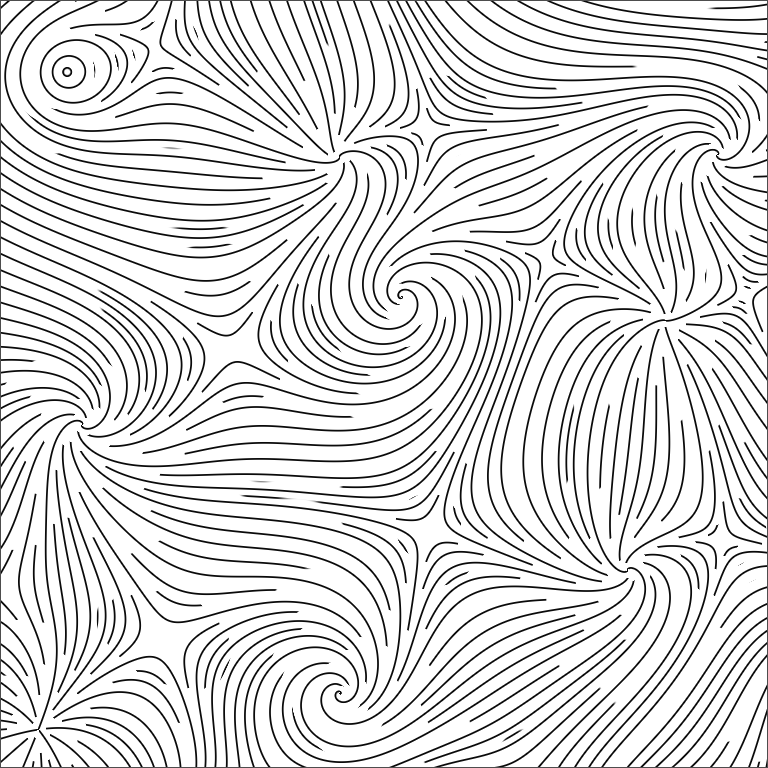
A WebGL 1 fragment shader for this pattern:

```glsl
precision highp float;

uniform vec2 u_resolution;

vec2 hash2(vec2 cell) {
  vec2 q = vec2(dot(cell, vec2(127.1, 311.7)), dot(cell, vec2(269.5, 183.3)));
  return fract(sin(q) * 43758.55);
}

float cornerSlope(vec2 cell, vec2 offset) {
  return dot(hash2(cell) * 2.0 - 1.0, offset);
}

float gradientNoise(vec2 p) {
  vec2 cell = floor(p);
  vec2 f = p - cell;
  vec2 w = f * f * f * (f * (f * 6.0 - 15.0) + 10.0);
  vec2 e = vec2(1.0, 0.0);
  float low = mix(cornerSlope(cell, f), cornerSlope(cell + e, f - e), w.x);
  float high = mix(cornerSlope(cell + e.yx, f - e.yx), cornerSlope(cell + 1.0, f - 1.0), w.x);
  return mix(low, high, w.y);
}

// Stream function in z, its gradient in xy: a sum of nodes, spirals and centres.
// Each node turns through a multiple of 16, so the branch cuts stay invisible.
vec3 streamFunction(vec2 p) {
  vec3 sum = vec3(0.0);
  for (int i = -1; i <= 3; i++) {
    for (int j = -1; j <= 3; j++) {
      vec2 cell = vec2(float(i), float(j));
      vec2 d = p - (cell + 0.15 + 0.7 * hash2(cell)) / 3.0;
      float r2 = dot(d, d) + 1e-9;
      float kind = 5.0 * cell.x + 2.4 * cell.y;
      float radial = floor(2.5 * cos(kind) + 0.5) * 16.0 / 6.2831853;
      float swirl = 6.0 * sin(kind);
      sum.xy += (radial * vec2(-d.y, d.x) + swirl * d) / r2;
      sum.z += radial * atan(d.y, d.x) + swirl * 0.5 * log(r2);
    }
  }
  return sum;
}

float strokeCover(float dist, float halfWidth, float pixel) {
  return clamp((halfWidth - dist) / pixel + 0.5, 0.0, 1.0);
}

// Level lines whose spacing doubles where they crowd, so some of them end.
float streamlines(vec2 p, float pixel) {
  vec3 stream = streamFunction(p);
  float slope = max(length(stream.xy), 1e-3);
  float density = log2(slope * 0.0127) + 0.5 * gradientNoise(p * 5.0);
  density = clamp(density, -3.0, 3.9);

  float level = floor(density);
  float spacing = exp2(level);
  float index = floor(stream.z / spacing + 0.5);
  float line = index * spacing;

  // Coarser lines have indices divisible by higher powers of two.
  for (int i = 0; i < 8; i++) {
    if (mod(index, 2.0) > 0.5) break;
    index *= 0.5;
    level += 1.0;
  }

  // Stagger the line ends; the period of 16 agrees with the branch cuts.
  float stagger = 0.35 * sin(line * 3.0 * 3.14159265 / 8.0);
  float visible = smoothstep(0.0, 0.02, level - density - stagger);
  return visible * strokeCover(abs(stream.z - line) / slope, 0.00115, pixel);
}

void main() {
  vec2 p = gl_FragCoord.xy / u_resolution;
  float pixel = 1.0 / min(u_resolution.x, u_resolution.y);

  vec3 paper = vec3(1.0);
  vec3 ink = vec3(0.04);
  vec3 frameGrey = vec3(0.3);

  vec3 color = mix(paper, ink, streamlines(p, pixel));

  // Thin frame along the canvas edge.
  vec2 inset = min(p, 1.0 - p);
  color = mix(color, frameGrey, strokeCover(min(inset.x, inset.y), 0.0013, pixel));

  gl_FragColor = vec4(color, 1.0);
}
```
